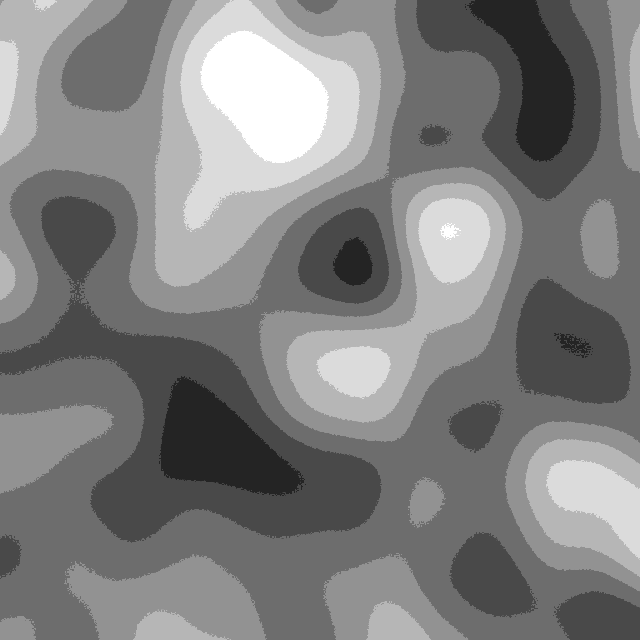
This texture is drawn by a Shadertoy shader. Its source:

```glsl
const vec2  CELLS = vec2(5.4, 4.7); // noise cells per canvas, taller than wide
const vec2  SHIFT = vec2(0.15);     // lattice offset
const vec2  SEED = vec2(17.0, 43.0);
const ivec2 NODES = ivec2(7, 6);    // lattice nodes on the canvas
const float LEVELS = 8.0;           // grey tones, black to white
const float MEAN = 0.525;
const float HEIGHT_SPREAD = 0.18;   // contrast of the node heights
const float TILT = 0.42;            // slope at nodes, skews the blobs
const float GRAIN_CELLS = 512.0;    // grain cells per canvas height
const float GRAIN = 0.009;          // raggedness of the band edges
const float EDGE = 0.2;             // edge softness

float hash(vec2 p) {
    return fract(sin(dot(p, vec2(127.1, 311.7))) * 43758.5453);
}

// Mean and deviation of the node heights, used to balance the tones
vec2 nodeStatistics() {
    float sum = 0.0, squares = 0.0;
    for (int y = 0; y < NODES.y; y++) {
        for (int x = 0; x < NODES.x; x++) {
            float h = hash(vec2(x, y) + SEED);
            sum += h;
            squares += h * h;
        }
    }
    float count = float(NODES.x * NODES.y);
    float mean = sum / count;
    return vec2(mean, sqrt(max(squares / count - mean * mean, 0.001)));
}

// Height of one node plus its tilted plane
float nodeSurface(vec2 cell, vec2 corner, vec2 local, vec2 stats) {
    vec2 node = cell + corner + SEED;
    float height = (hash(node) - stats.x) / stats.y;
    float angle = 6.2831853 * hash(node + 71.3);
    vec2 slope = vec2(cos(angle), sin(angle));
    return HEIGHT_SPREAD * height + TILT * dot(slope, local - corner);
}

float smoothField(vec2 p) {
    vec2 cell = floor(p), local = fract(p);
    vec2 blend = local * local * local * (local * (local * 6.0 - 15.0) + 10.0);
    vec2 stats = nodeStatistics();
    float bottom = mix(nodeSurface(cell, vec2(0, 0), local, stats),
                       nodeSurface(cell, vec2(1, 0), local, stats), blend.x);
    float top = mix(nodeSurface(cell, vec2(0, 1), local, stats),
                    nodeSurface(cell, vec2(1, 1), local, stats), blend.x);
    return MEAN + mix(bottom, top, blend.y);
}

void mainImage(out vec4 fragColor, in vec2 fragCoord) {
    vec2 uv = fragCoord / iResolution.y;
    float field = smoothField(uv * CELLS + SHIFT) * LEVELS;

    // Fine grain roughens the contours
    float grain = hash(floor(uv * GRAIN_CELLS)) - 0.5;
    float band = field + grain * GRAIN * LEVELS;

    // Quantise into flat tones with thin smoothed edges
    float width = clamp(EDGE * fwidth(field), 0.0001, 0.4);
    float level = floor(band + 0.5) - 1.0
                + smoothstep(0.5 - width, 0.5 + width, fract(band + 0.5));
    float tone = clamp(level / (LEVELS - 1.0), 0.0, 1.0);
    fragColor = vec4(vec3(tone), 1.0);
}
```
